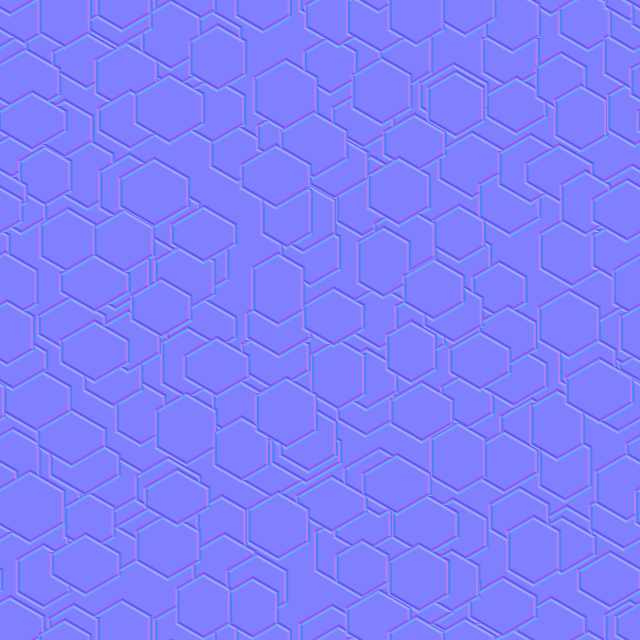
Reproduce this texture map procedurally as a Shadertoy shader.

```glsl
// Tangent-space normal map of overlapping hexagonal plates separated by thin V-shaped grooves.

const float GRID = 13.0;           // plates per canvas height
const float JITTER = 0.9;          // scatter of plate centres, in cells
const float GROOVE = 0.0036;       // half width of a groove
const float SLOPE = 0.39;          // sideways tilt of the groove walls
const vec2 HALF_WIDTH = vec2(0.037, 0.054);  // range, vertical sides
const vec2 HALF_SLANT = vec2(0.037, 0.048);  // range, slanted sides

// Four random values per cell
vec4 hash4(vec2 cell) {
    vec4 p = fract(cell.xyxy * vec4(0.1031, 0.1030, 0.0973, 0.1099));
    p += dot(p, p.wzxy + 33.33);
    return fract((p.xxyz + p.yzzw) * p.zywx);
}

// Keeps the face with the greater distance; xy = outward direction, z = distance
vec3 outerFace(vec3 best, vec2 p, vec2 axis, float halfSize) {
    float along = dot(p, axis);
    float d = abs(along) - halfSize;
    return d > best.z ? vec3(along < 0.0 ? -axis : axis, d) : best;
}

// Signed distance to a hexagon with upright sides, and the nearest face direction
vec3 hexagon(vec2 p, float halfWidth, float halfSlant) {
    vec3 face = vec3(0.0, 0.0, -1.0);
    face = outerFace(face, p, vec2(1.0, 0.0), halfWidth);
    face = outerFace(face, p, vec2(0.5, 0.866), halfSlant);
    return outerFace(face, p, vec2(-0.5, 0.866), halfSlant);
}

// Plate of one cell: face in xyz, stacking order in w
vec4 plate(vec2 p, vec2 cell) {
    vec2 id = mod(cell, GRID);
    vec4 rnd = hash4(id + 3.7);
    vec4 shape = hash4(id + 71.3);
    vec2 centre = (cell + 0.5 + JITTER * (rnd.xy - 0.5)) / GRID;
    float halfWidth = mix(HALF_WIDTH.x, HALF_WIDTH.y, shape.x);
    float halfSlant = mix(HALF_SLANT.x, HALF_SLANT.y, shape.y);
    return vec4(hexagon(p - centre, halfWidth, halfSlant), rnd.z);
}

// Nearest visible plate edge: outward direction and signed distance
vec3 nearestEdge(vec2 p) {
    vec2 cell = floor(p * GRID);

    // Topmost plate covering this point
    float top = -1.0;
    for (int y = -1; y <= 1; y++)
    for (int x = -1; x <= 1; x++) {
        vec4 h = plate(p, cell + vec2(x, y));
        if (h.z < 0.0) top = max(top, h.w);
    }

    // Only its own edge and those of plates above it can be seen
    vec3 edge = vec3(0.0, 0.0, 1.0);
    for (int y = -1; y <= 1; y++)
    for (int x = -1; x <= 1; x++) {
        vec4 h = plate(p, cell + vec2(x, y));
        if (h.w >= top && abs(h.z) < abs(edge.z)) edge = h.xyz;
    }
    return edge;
}

// Surface normal: flat plates, walls tilting towards the groove centre
vec3 surfaceNormal(vec2 p, float soft) {
    vec3 edge = nearestEdge(p);
    float wall = 1.0 - smoothstep(GROOVE - soft, GROOVE + soft, abs(edge.z));
    float side = clamp(-edge.z / soft, -1.0, 1.0);
    vec2 tilt = SLOPE * wall * side * edge.xy;
    return vec3(tilt, sqrt(1.0 - dot(tilt, tilt)));
}

void mainImage(out vec4 fragColor, in vec2 fragCoord) {
    float pixel = 1.0 / iResolution.y;
    vec3 normal = vec3(0.0);

    // Four samples per pixel smooth the corners
    for (int j = 0; j < 2; j++)
    for (int i = 0; i < 2; i++) {
        vec2 offset = 0.5 * vec2(i, j) - 0.25;
        normal += 0.25 * surfaceNormal((fragCoord + offset) * pixel, 0.45 * pixel);
    }
    fragColor = vec4(0.5 + 0.5 * normal, 1.0);
}
```
